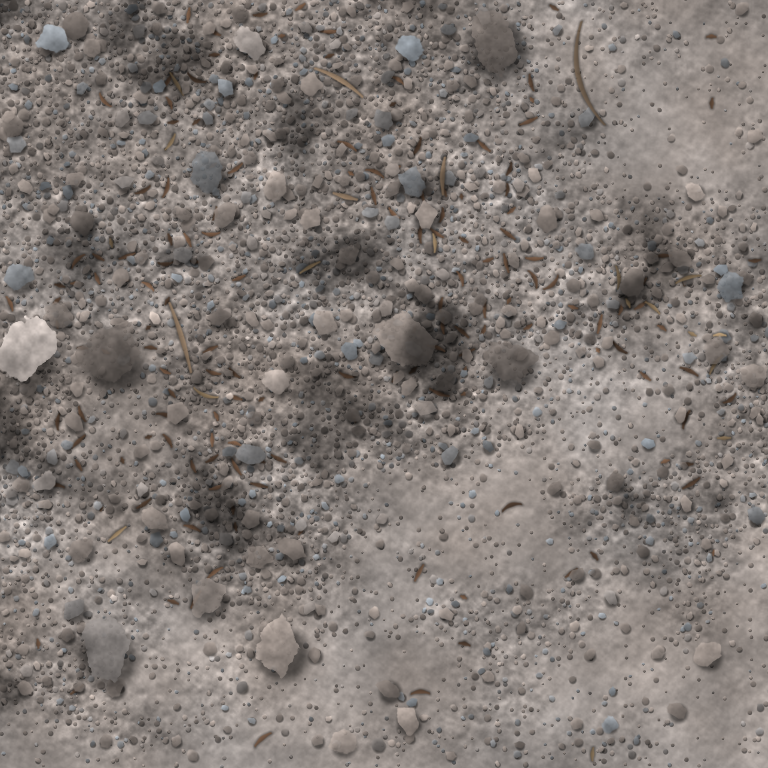
A WebGL 1 fragment shader for this texture:

```glsl
precision highp float;
// Dry, dusty ground with scattered gravel, larger stones, twigs and leaf litter.
uniform vec2 u_resolution;

float hash(vec2 p) {
  return fract(sin(dot(p, vec2(127.1, 311.7))) * 43758.5453);
}

float noise(vec2 p) {
  vec2 i = floor(p), f = fract(p);
  f = f * f * (3.0 - 2.0 * f);
  return mix(mix(hash(i), hash(i + vec2(1, 0)), f.x),
             mix(hash(i + vec2(0, 1)), hash(i + vec2(1, 1)), f.x), f.y);
}

float fbm(vec2 p) {
  return 0.55 * noise(p) + 0.3 * noise(p * 2.1 + 7.3) + 0.15 * noise(p * 4.3 + 19.1);
}

mat2 rotation(float a) {
  return mat2(cos(a), -sin(a), sin(a), cos(a));
}

// Gravel gathers in patches, mostly towards the upper left.
float gravel(vec2 p) {
  float patches = fbm(p * 6.0 + 3.0);
  float slope = 0.42 * (0.6 * p.y - p.x + 0.32);
  return smoothstep(0.22, 0.72, patches + slope) * smoothstep(-0.02, 0.1, p.y + 0.08 * patches - 0.04);
}

// Rounded polygon with irregular sides.
float pebble(vec2 q, vec2 id) {
  float d = length(q) * 0.84;
  for (int k = 0; k < 5; k++) {
    float n = float(k);
    float a = (n + 0.6 * hash(id + n)) * 1.2566;
    d = max(d, dot(q, vec2(cos(a), sin(a))) * (0.85 + 0.3 * hash(id - n)));
  }
  return d;
}

vec3 stones(vec3 col, vec2 uv, float scale, float amount, float bare, float seed) {
  vec2 g = uv * scale;
  float soft = 0.0014 * scale;
  float wobble = fbm(uv * 90.0 + seed) - 0.5;
  for (int j = -1; j <= 1; j++) {
    for (int i = -1; i <= 1; i++) {
      vec2 cell = floor(g) + vec2(i, j);
      vec2 id = cell + seed * vec2(17.0, 31.0);
      vec2 centre = cell + 0.2 + 0.6 * vec2(hash(id), hash(id + 41.3));
      if (hash(id + 5.7) > amount * mix(bare, 1.0, gravel(centre / scale))) continue;

      float size = hash(id + 9.1);
      float r = mix(0.17, 0.42, size * size);
      vec2 p = g - centre;
      vec2 q = rotation(6.283 * hash(id + 2.9)) * p;
      q.y *= 1.0 + 0.6 * hash(id + 12.4);
      float d = pebble(q, id) - r * (1.0 + 0.4 * wobble);

      // Contact shadow, then the lit body.
      float shade = length(p + vec2(-0.15, 0.35) * r) - r;
      col *= 1.0 - 0.46 * smoothstep(0.3 * r, -0.3 * r, shade);
      float blue = smoothstep(0.6, 1.0, hash(id + 23.6));
      vec3 body = mix(vec3(0.545, 0.505, 0.48), vec3(0.5, 0.525, 0.55), blue);
      body *= 0.72 + 0.45 * hash(id + 31.8) + 0.22 * step(0.96, hash(id + 37.2));
      body *= 1.0 + 0.2 * clamp(dot(p, vec2(-0.35, 0.9)) / r, -1.4, 0.9);
      body *= 1.0 + 0.4 * wobble;
      col = mix(col, body, smoothstep(soft, -soft, d) * (0.65 + 0.35 * hash(id + 44.4)));
    }
  }
  return col;
}

// Bent slivers: long thin ones are twigs, short wide ones are leaf scraps.
vec3 slivers(vec3 col, vec2 uv, float scale, float amount, float width, vec3 tint, float seed) {
  vec2 g = uv * scale;
  float soft = 0.0014 * scale;
  for (int j = -1; j <= 1; j++) {
    for (int i = -1; i <= 1; i++) {
      vec2 cell = floor(g) + vec2(i, j);
      vec2 id = cell + seed * vec2(13.0, 29.0);
      vec2 centre = cell + 0.3 + 0.4 * vec2(hash(id), hash(id + 41.3));
      float litter = gravel(centre / scale) * smoothstep(0.55, 0.8, noise(centre / scale * 8.0 + 50.0));
      if (hash(id + 5.7) > amount * (0.06 + litter)) continue;

      float len = 0.08 + 0.36 * hash(id + 8.2);
      vec2 q = rotation(6.283 * hash(id + 2.9)) * (g - centre);
      q.y += (hash(id + 6.6) - 0.5) * 1.4 * q.x * q.x;
      float w = width * (1.0 - 0.5 * smoothstep(0.0, len, abs(q.x)));
      float d = length(vec2(max(abs(q.x) - len, 0.0), q.y)) - w;
      col *= 1.0 - 0.4 * smoothstep(soft * 3.0, -soft, d);
      vec3 body = tint * (0.65 + 0.6 * hash(id + 15.5)) * (1.0 + 0.15 * clamp(q.y / width, -1.0, 1.0));
      col = mix(col, body, 0.85 * smoothstep(soft, -soft, d));
    }
  }
  return col;
}

void main() {
  vec2 uv = gl_FragCoord.xy / u_resolution.y;
  float rough = gravel(uv);

  // Dusty soil in pale and damp patches, darker where gravel lies.
  vec3 col = mix(vec3(0.545, 0.5, 0.47), vec3(0.6, 0.58, 0.57), fbm(uv * 6.0 + 11.0));
  col *= 0.82 + 0.36 * fbm(uv * 14.0);
  col *= 1.0 - 0.07 * rough;

  // Crumbly relief, lit from above.
  float relief = fbm(uv * 65.0) - fbm(uv * 65.0 - vec2(-0.15, 0.35));
  col *= 1.0 - (0.25 + 0.65 * rough) * relief;
  col *= 1.0 + (0.2 + 0.5 * rough) * (fbm(uv * 120.0) - 0.5);

  // Grains from fine to coarse, with litter in between.
  col = stones(col, uv, 115.0, 0.6, 0.14, 1.0);
  col = stones(col, uv, 72.0, 0.62, 0.08, 2.0);
  col = slivers(col, uv, 34.0, 0.5, 0.09, vec3(0.38, 0.28, 0.21), 1.0);
  col = stones(col, uv, 42.0, 0.5, 0.05, 3.0);
  col = slivers(col, uv, 24.0, 0.12, 0.06, vec3(0.56, 0.47, 0.35), 2.0);
  col = stones(col, uv, 23.0, 0.35, 0.08, 4.0);
  col = stones(col, uv, 10.0, 0.18, 0.2, 5.0);
  col = slivers(col, uv, 6.0, 0.3, 0.02, vec3(0.55, 0.46, 0.37), 3.0);

  // Damp hollows and dusty lights over everything.
  float hollow = smoothstep(0.52, 0.78, fbm(uv * 12.0 + 30.0));
  col *= 1.0 - 0.42 * rough * hollow;
  col *= 0.93 + 0.24 * fbm(uv * 9.0 + 70.0);

  gl_FragColor = vec4(col, 1.0);
}
```
